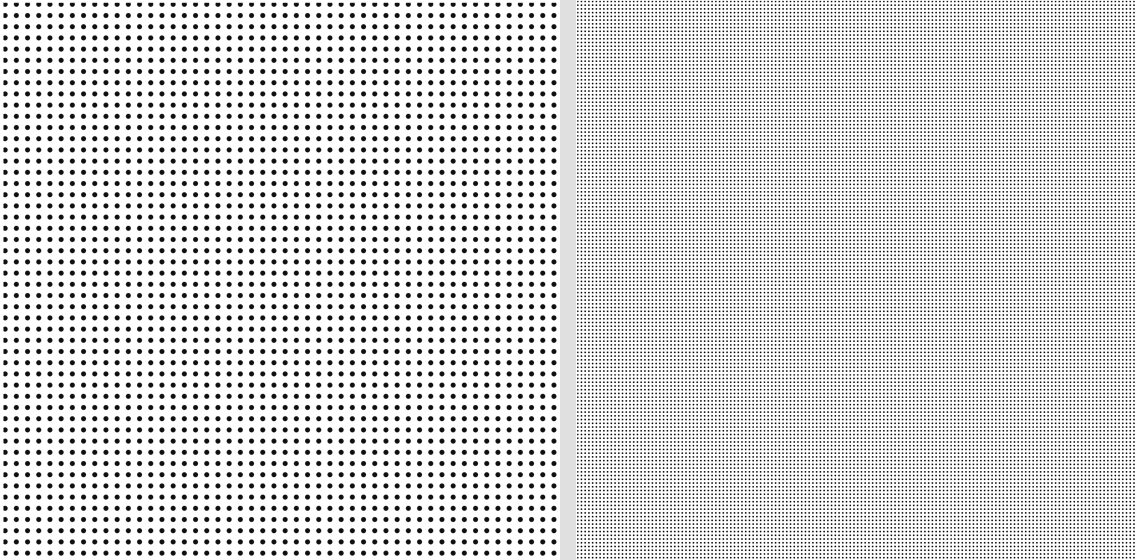
Left, the tile; right, the same tile 3 across and 3 down.
Write a three.js fragment shader that draws this pattern.

```glsl
// Square grid of small near-black dots on white.
// Each cell of a fract grid holds one soft-edged disc, measured in cell units;
// a thin white margin trims the first column and the top row.

varying vec2 vUv;

const float REPEATS = 50.0;                // dots across and up
const vec2 DOT_CENTER = vec2(0.46, 0.615); // within one cell
const float DOT_RADIUS = 0.222;
const float EDGE_SOFTNESS = 0.065;         // half width of the blurred rim
const float LEFT_MARGIN = 0.31;
const float TOP_MARGIN = 0.25;
const vec3 PAPER = vec3(1.0);
const vec3 INK = vec3(0.06);

// Coverage of a shape from its signed distance, negative inside
float softFill(float distance, float softness) {
  return 1.0 - smoothstep(-softness, softness, distance);
}

void main() {
  vec2 grid = vUv * REPEATS;
  float softness = max(EDGE_SOFTNESS, 0.65 * fwidth(grid.x));

  // Disc in every cell
  float disc = length(fract(grid) - DOT_CENTER) - DOT_RADIUS;

  // Trim along the left and top edges
  float trim = max(LEFT_MARGIN - grid.x, grid.y - (REPEATS - TOP_MARGIN));

  float ink = softFill(max(disc, trim), softness);
  gl_FragColor = vec4(mix(PAPER, INK, ink), 1.0);
}
```
